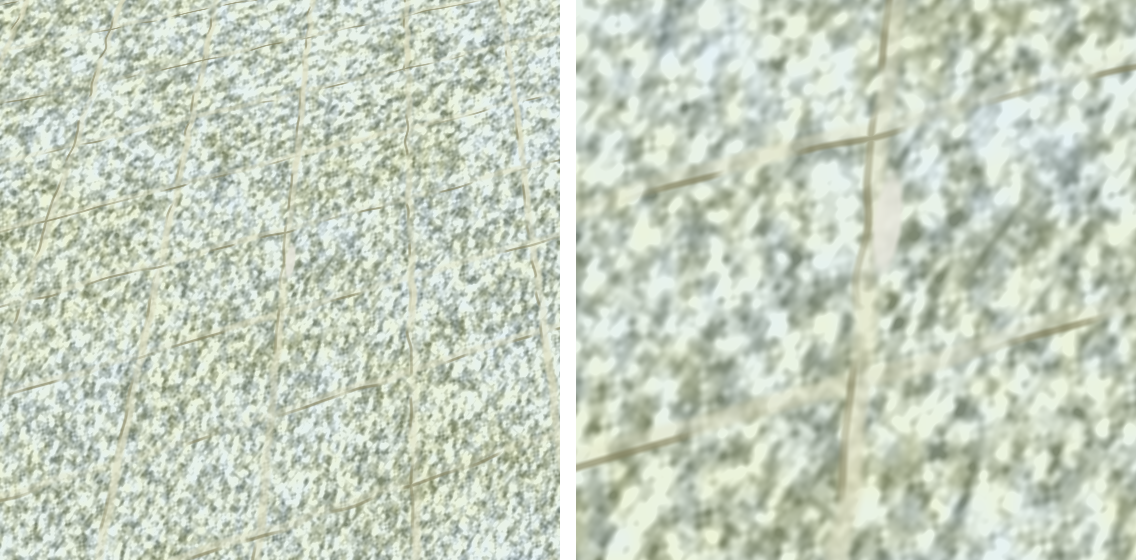
Left, the full canvas; right, a detail of the centre.
Reproduce this texture procedurally as a WebGL 1 fragment shader.

```glsl
precision highp float;
// Pale speckled stone paving seen in perspective, with worn cream joints.
uniform vec2 u_resolution;

#define VANISH vec2(0.703, 2.4766)   // vanishing point of the long joints
#define COLUMN_WIDTH 0.1146          // column spacing per unit of depth
#define ROW_DENSITY 25.26            // rows per unit of inverse depth
#define ROW_SKEW 0.42                // rows climbed per column
#define LONG_JOINT 0.034             // half widths, in slabs
#define CROSS_JOINT 0.045
#define GRAIN_CONTRAST 1.75
#define STONE_DARK vec3(0.49, 0.535, 0.465)
#define STONE_LIGHT vec3(0.88, 0.92, 0.87)
#define JOINT_CREAM vec3(0.875, 0.875, 0.765)
#define JOINT_SHADOW vec3(0.49, 0.48, 0.34)
#define CHIP vec2(-0.965, 12.59)     // slab position of the bleached chip

float hash(vec2 p) {
  vec3 q = fract(vec3(p.xyx) * 0.1031);
  q += dot(q, q.yzx + 33.33);
  return fract((q.x + q.y) * q.z);
}

float noise(vec2 p) {
  vec2 i = floor(p), f = fract(p);
  f = f * f * (3.0 - 2.0 * f);
  return mix(mix(hash(i), hash(i + vec2(1.0, 0.0)), f.x),
             mix(hash(i + vec2(0.0, 1.0)), hash(i + vec2(1.0, 1.0)), f.x), f.y);
}

// Slab coordinates: columns in x, rows in y, joints at the integers.
vec2 slabGrid(vec2 p) {
  float depth = VANISH.y - p.y;
  float column = (p.x - VANISH.x) / (depth * COLUMN_WIDTH) - 0.138;
  return vec2(column, ROW_DENSITY / depth - ROW_SKEW * column - 0.82);
}

// Speckle about zero: upright close by, flattened and slanted far away.
float grain(vec2 p) {
  float far = smoothstep(0.2, 1.0, p.y) * (1.0 - 0.35 * p.x);
  float upright = noise(vec2(p.x - 0.25 * p.y, p.y) * vec2(125.0, 78.0) + 40.0);
  float slanted = noise(vec2(p.x, p.y - 0.35 * p.x) * vec2(82.0, 130.0) + 90.0);
  vec2 weight = vec2(1.0 - far, far);
  float coarse = dot(vec2(upright, slanted) - 0.5, weight) / length(weight);
  float fine = noise(mat2(0.8, 0.6, -0.6, 0.8) * p * vec2(230.0, 190.0) + 300.0) - 0.5;
  return 0.7 * coarse + 0.4 * fine;
}

// Coverage of one family of joints: x is cream filler, y is the dark crack.
vec2 joint(float across, float along, float halfWidth) {
  float id = floor(across + 0.5);
  float seed = id * 17.3 + 60.0;
  float wobble = (noise(vec2(along * 5.0 + 50.0, seed)) - 0.5) * halfWidth;
  float d = across - id + wobble;
  float wear = noise(vec2(along * 2.3 + 80.0, seed));
  float broken = noise(vec2(along * 6.0 + 120.0, seed + 5.0));
  float filler = 1.0 - smoothstep(0.35 * halfWidth, 1.25 * halfWidth, abs(d));
  float crack = 1.0 - smoothstep(0.1 * halfWidth, 0.5 * halfWidth,
                                 abs(d + 0.65 * halfWidth));
  return vec2(filler * mix(0.3, 1.0, wear),
              crack * smoothstep(0.42, 0.75, broken));
}

void main() {
  vec2 p = gl_FragCoord.xy / u_resolution;
  vec2 grid = slabGrid(p);

  // Stone: speckle plus broad staining and a slight change per slab.
  float stain = 0.6 * noise(grid * vec2(1.3, 1.1) + 70.0)
              + 0.4 * noise(grid * 3.1 + 130.0);
  float slab = hash(floor(grid) + 31.0) - 0.5;
  float tone = 0.74 + grain(p) * GRAIN_CONTRAST - 0.26 * (stain - 0.5) + 0.05 * slab;
  vec3 color = mix(STONE_DARK, STONE_LIGHT, clamp(tone, 0.0, 1.08));

  // Olive and bluish tints, in patches and in small blotches.
  float blotch = noise(p * vec2(75.0, 55.0) + 210.0) - 0.5;
  float warmth = 0.9 * (stain - 0.45) + 0.75 * blotch;
  color += warmth * vec3(0.025, 0.005, -0.10);

  // Joints: long ones are clear, cross ones fainter and more broken.
  vec2 longJoint = joint(grid.x, grid.y, LONG_JOINT);
  vec2 crossJoint = joint(grid.y, grid.x + 20.0, CROSS_JOINT);
  color = mix(color, JOINT_CREAM, max(0.85 * longJoint.x, 0.55 * crossJoint.x));
  color = mix(color, JOINT_SHADOW, max(0.55 * longJoint.y, 0.6 * crossJoint.y));

  // One bleached chip beside a joint.
  float chip = length((grid - CHIP) / vec2(0.045, 0.24));
  color = mix(color, vec3(0.91, 0.91, 0.87), 0.85 * (1.0 - smoothstep(0.6, 1.0, chip)));

  gl_FragColor = vec4(clamp(color, 0.0, 1.0), 1.0);
}
```
